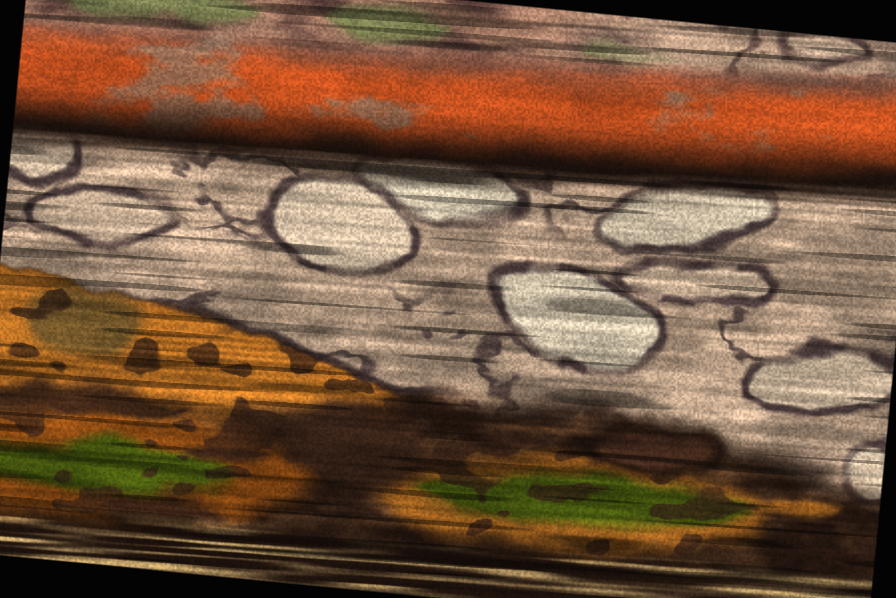
Write a Shadertoy shader that draws this texture.

```glsl
#define SLOPE .07
#define FRAME_TILT .098
#define WARP .045
#define VEIN_WIDTH .009
#define FIBRE_CONTRAST .62
#define SPECKLE .32
#define TAN vec3(.75, .64, .54)
#define PALE vec3(.83, .78, .68)
#define UMBER vec3(.13, .08, .055)
#define VEIN vec3(.2, .15, .16)
#define OCHRE vec3(.76, .46, .15)
#define RUST vec3(.8, .33, .13)

float hash(vec2 p) {
  vec3 q = fract(p.xyx * .1031);
  q += dot(q, q.yzx + 33.33);
  return fract((q.x + q.y) * q.z);
}

float noise(vec2 p) {
  vec2 i = floor(p), f = fract(p);
  f *= f * (3. - 2. * f);
  return mix(mix(hash(i), hash(i + vec2(1, 0)), f.x),
             mix(hash(i + vec2(0, 1)), hash(i + 1.), f.x), f.y);
}

float fbm(vec2 p) {
  float sum = 0., amp = .533;
  for (int i = 0; i < 4; i++) {
    sum += amp * noise(p);
    p = p * 2.03 + 17.1;
    amp *= .5;
  }
  return sum;
}

float rise(float a, float b, float x) { return smoothstep(a, b, x); }
float fall(float a, float b, float x) { return 1. - smoothstep(a, b, x); }

// Approximate distance to a tilted ellipse (centre, radii)
float ellipse(vec2 p, vec4 e, float tilt) {
  vec2 d = p - e.xy;
  d = d * cos(tilt) + vec2(d.y, -d.x) * sin(tilt);
  float k = length(d / e.zw);
  return k * (k - 1.) / max(length(d / e.zw / e.zw), .01);
}

float blob(vec2 p, float x, float y, float rx, float ry) {
  float soft = .008 + .2 * ry;
  return fall(-soft, soft, ellipse(p, vec4(x, y, rx, ry), SLOPE));
}

// Dry tissue: pale cells enclosed by dark veins
vec3 dryTissue(vec2 p, float blotch) {
  const vec4 cells[10] = vec4[10](
    vec4(.166, .361, .117, .05), vec4(.57, .38, .13, .075),
    vec4(.74, .315, .14, .045), vec4(1.15, .36, .15, .048),
    vec4(.965, .53, .145, .078), vec4(1.37, .635, .135, .055),
    vec4(1.17, .465, .13, .033), vec4(.06, .25, .07, .045),
    vec4(1.46, .795, .05, .045), vec4(1.38, .085, .075, .022));
  const vec2 tiltPale[10] = vec2[10](
    vec2(.12, .2), vec2(.25, .5), vec2(.2, .95), vec2(-.1, .8), vec2(.35, .9),
    vec2(-.05, .4), vec2(.07, .2), vec2(.1, .4), vec2(0, .5), vec2(.07, .4));
  vec3 col = TAN * mix(.76, 1.06, rise(.3, .7, blotch));
  float inside = 0., ring = 0.;
  for (int i = 0; i < 10; i++) {
    float d = ellipse(p, cells[i], tiltPale[i].x);
    float fill = fall(-.008, .004, d);
    col = mix(col, mix(TAN, PALE, tiltPale[i].y), fill);
    inside = max(inside, fill);
    ring = max(ring, fall(.3, 1.6, abs(d) / VEIN_WIDTH));
  }
  float stray = fall(.01, .055, abs(fbm(p * vec2(7, 13) + 4.) - .5));
  stray *= (1. - inside) * rise(.35, .6, noise(p * vec2(5, 9) + 31.));
  ring *= .43 + .43 * rise(.3, .6, noise(p * 23.));
  return mix(col, VEIN, max(ring, stray * .7));
}

// Ochre and green decay over dark brown
vec3 decay(vec2 p, float top, float blotch) {
  vec3 col = mix(UMBER, vec3(.36, .24, .15), rise(.35, .8, blotch));
  vec3 ochre = OCHRE * mix(.7, 1.15, blotch);
  vec3 green = vec3(.28, .35, .06) * mix(.6, 1.2, blotch);
  float tongue = rise(-.01, .015, p.y - top) * fall(.62, .68, p.x);
  col = mix(col, ochre, tongue * fall(.68, .74, p.y + .05 * p.x));
  col = mix(col, ochre * vec3(.72, .63, .5), blob(p, .14, .775, .38, .098));
  col = mix(col, ochre * .85, blob(p, .95, .84, .33, .077));
  col = mix(col, ochre * .75, blob(p, 1.33, .85, .07, .016));
  col = mix(col, green, max(blob(p, .17, .78, .22, .043), blob(p, .97, .835, .28, .04)));
  col = mix(col, vec3(.39, .31, .16), .85 * blob(p, .145, .537, .095, .055));
  float rot = max(blob(p, .12, .665, .2, .021), blob(p, .6, .75, .12, .07));
  rot = max(rot, max(blob(p, .38, .755, .08, .016), blob(p, .27, .852, .11, .024)));
  rot = max(rot, .8 * rise(.66, .74, noise(p * vec2(20, 34))));
  return mix(col, UMBER * (1. + blotch), rot * .9);
}

void mainImage(out vec4 fragColor, in vec2 fragCoord) {
  vec2 p = fragCoord / iResolution.xy;
  p = vec2(p.x * 1.497, 1. - p.y);
  vec2 g = vec2(p.x, p.y - SLOPE * (p.x - .75));
  float blotch = fbm(g * vec2(9, 20));
  vec2 w = p + WARP * (vec2(fbm(g * 13.), fbm(g * vec2(11, 18) + 50.)) - .5);
  float fibre = mix(noise(g * vec2(3, 170)), noise(g * vec2(8, 85) + 7.), .45);

  // Dry tissue and decay, divided by a dark margin
  vec3 dry = dryTissue(w, blotch);
  float top = min(.445 + .18 * w.x + .2 * w.x * w.x, .655 + .28 * pow(abs(w.x - .66), 2.));
  float fade = mix(.007, .035, rise(.62, .8, p.x));
  vec3 col = mix(dry, decay(w, top, blotch), rise(-fade, fade, w.y - top));
  float margin = fall(.003, .014, abs(w.y - top)) * rise(.1, .35, p.x) * fall(.66, .8, p.x);
  col = mix(col, VEIN * .8, .75 * margin);
  col = mix(col, UMBER, blob(w, 1.08, .745, .135, .047));
  col = mix(col, UMBER * 2.2, blob(w, 1.09, .752, .1, .026));

  // Straw fibres along the lower edge
  vec3 straw = mix(UMBER, vec3(.66, .55, .36), rise(.42, .85, fibre));
  col = mix(col, straw, rise(.89, .94, g.y + .03 * (blotch - .5)));

  // Mossy upper strip
  vec3 strip = mix(vec3(.36, .25, .23), vec3(.66, .49, .4), rise(.3, .7, blotch));
  float moss = max(blob(w, .27, .005, .17, .025), blob(w, .65, .035, .1, .028));
  moss = max(moss, blob(w, 1.05, .09, .07, .016));
  strip = mix(strip, vec3(.43, .5, .29), moss * .75);
  strip = mix(strip, dry, .75 * rise(.85, 1.15, p.x));
  col = mix(strip, col, rise(.15, .2, g.y));

  // Rounded stem and the shadow below it
  float s = (g.y - .078) / .185 - .06 * sin(2.1 * p.x);
  float edge = s + .1 * (fibre - .5), lit = s + .2 * (blotch - .5);
  col = mix(col, UMBER, .85 * rise(.9, 1., edge) * fall(1.02, 1.25, edge));
  vec3 stem = mix(vec3(.52, .33, .26), RUST, rise(.02, .35, lit));
  stem = mix(stem, TAN * .75, .7 * rise(.6, .75, fbm(g * vec2(8, 15) + 9.)));
  stem = mix(stem * mix(.75, 1.15, blotch), UMBER * .8, rise(.5, .98, lit));
  float onStem = rise(-.08, .12, edge) * fall(.96, 1.03, edge);
  col = mix(col, stem, onStem);

  // Long grain and fine speckle
  col *= 1. + FIBRE_CONTRAST * (1. - .75 * onStem) * (fibre - .53);
  col *= 1. - .4 * (1. - onStem) * rise(.68, .82, noise(g * vec2(4, 105) + 80.));
  col *= 1. + SPECKLE * (noise(p * 300.) - .5);

  // Tilted outline on black
  vec2 q = p + FRAME_TILT * vec2(p.y, -p.x);
  float inset = min(min(q.x - .043, 1.553 - q.x), min(q.y + .0754, .928 - q.y));
  fragColor = vec4(mix(vec3(.012), col, rise(-.002, .002, inset)), 1);
}
```
